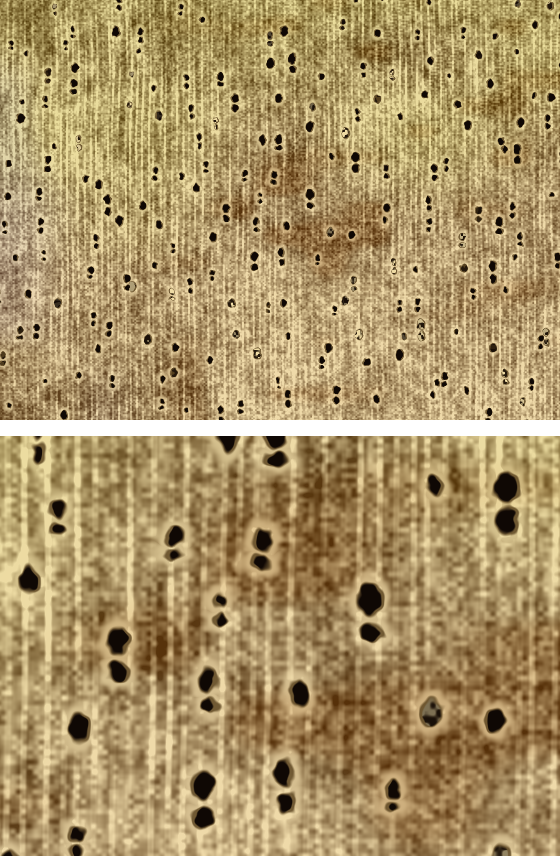
Top: the whole. Bottom: its middle third, enlarged.
Reproduce this texture procedurally as a WebGL 2 fragment shader.

```glsl
#version 300 es
precision highp float;
// End grain of a pale hardwood: fine upright rays, mottled fibres and dark paired pores.

#define RAY_COUNT 72.0      // rays per canvas height
#define RAY_STRENGTH 0.56
#define FIBRE_STRENGTH 0.50
#define GRAIN_STRENGTH 0.86
#define PATCH_STRENGTH 0.40
#define PORE_CELL 0.081     // spacing of pore groups
#define PORE_CHANCE 0.92
#define PAIR_CHANCE 0.50
#define PORE_SIZE 0.0098
#define DARK_WOOD vec3(0.41, 0.31, 0.15)
#define LIGHT_WOOD vec3(0.87, 0.80, 0.60)
#define PORE_BLACK vec3(0.06, 0.03, 0.015)

uniform vec2 u_resolution;
out vec4 fragColor;

float hash(vec2 p) {
    return fract(sin(dot(p, vec2(127.1, 311.7))) * 43758.5453);
}

float noise(vec2 p) {
    vec2 i = floor(p), f = fract(p);
    f = f * f * (3.0 - 2.0 * f);
    float low = mix(hash(i), hash(i + vec2(1, 0)), f.x);
    float high = mix(hash(i + vec2(0, 1)), hash(i + vec2(1, 1)), f.x);
    return mix(low, high, f.y);
}

float ellipse(vec2 p, vec2 radii) {
    return (length(p / radii) - 1.0) * min(radii.x, radii.y);
}

// x: distance to the nearest pore, y: how far it is filled, z: its seed, w: sideways position
vec4 pores(vec2 p) {
    vec4 nearest = vec4(1.0, 0.0, 0.0, 0.0);
    vec2 home = floor(p / PORE_CELL);
    for (int j = -1; j <= 1; j++)
    for (int i = -1; i <= 1; i++) {
        vec2 cell = home + vec2(i, j);
        if (hash(cell + 3.7) > PORE_CHANCE) continue;
        vec2 jitter = vec2(hash(cell + 11.3), hash(cell + 27.9));
        vec2 q = p - (cell + 0.04 + 0.92 * jitter) * PORE_CELL;
        float seed = hash(cell + 41.1);
        float size = PORE_SIZE * mix(0.55, 1.18, hash(cell + 53.3));
        vec2 radii = size * vec2(0.85, mix(0.9, 1.25, seed));
        float d = ellipse(q, radii);
        if (hash(cell + 67.7) < PAIR_CHANCE) {
            // partner below, parted from the first by a thin pale wall
            vec2 partner = radii * vec2(0.95, mix(0.5, 0.95, hash(cell + 71.9)));
            float gap = mix(0.0025, 0.006, hash(cell + 83.1));
            vec2 shift = vec2((seed - 0.5) * 0.004, -radii.y - partner.y - gap);
            d = min(d, ellipse(q - shift, partner));
        }
        float filled = smoothstep(0.74, 0.95, hash(cell + 97.3));
        if (d < nearest.x) nearest = vec4(d, filled, seed, q.x / radii.x);
    }
    return nearest;
}

// Thin, beaded pale lines, one per column
float rays(vec2 p) {
    float x = p.x * RAY_COUNT;
    float column = floor(x);
    float offset = abs(fract(x) - mix(0.3, 0.7, hash(vec2(column, 5.0))));
    float line = 1.0 - smoothstep(0.08, 0.27, offset);
    float presence = smoothstep(0.0, 0.9, noise(vec2(column * 3.1, p.y * 9.0)));
    float beads = 0.55 + 0.8 * noise(vec2(column * 7.3, p.y * 135.0));
    return line * (0.25 + 0.75 * presence) * beads;
}

vec3 wood(vec2 p, float poreDistance) {
    float patches = noise(p * vec2(3.0, 4.5) + 8.0) - 0.5;
    float mottle = noise(p * vec2(9.0, 16.0) + 31.0) - 0.5;
    float blotch = noise(p * vec2(24.0, 30.0) + 13.0) - 0.5;
    float clarity = mix(0.45, 1.2, noise(p * vec2(5.0, 6.0) + 50.0));
    float fibre = noise(vec2(p.x * 115.0, p.y * 19.0)) - 0.5;
    float coarse = noise(p * vec2(135.0, 120.0)) - 0.5;
    float fine = noise(p * vec2(235.0, 255.0) + 19.0) - 0.5;

    float tone = 0.61 + clarity * (RAY_STRENGTH * (rays(p) - 0.2) + FIBRE_STRENGTH * fibre);
    tone += GRAIN_STRENGTH * (0.5 * coarse + 0.8 * fine);
    tone += PATCH_STRENGTH * (patches + 0.75 * mottle + 0.6 * blotch);
    float halo = 1.0 - smoothstep(0.002, 0.011, poreDistance);
    tone = mix(tone, max(tone, 0.62) + 0.28, halo);
    vec3 colour = mix(DARK_WOOD, LIGHT_WOOD, clamp(tone, -0.12, 1.12));

    // olive towards the top, rosy below, with faint grey-violet stains on the left
    float olive = smoothstep(0.3, 1.0, p.y + 0.5 * patches);
    colour += mix(vec3(0.012, -0.004, 0.008), vec3(-0.008, 0.008, -0.045), olive);
    float russet = smoothstep(0.1, 0.45, -mottle - 0.3 * patches) * smoothstep(0.2, 0.7, p.x);
    colour -= russet * vec3(0.03, 0.06, 0.07);
    float stain = smoothstep(0.45, 0.85, noise(p * 4.0 + 77.0)) * smoothstep(0.7, 0.1, p.x);
    return colour + stain * vec3(-0.04, -0.03, 0.05);
}

void main() {
    vec2 p = gl_FragCoord.xy / u_resolution.y;
    float soft = max(0.0011, 0.5 / u_resolution.y);
    vec2 warped = p + vec2(0.006 * (noise(p * 6.0) - 0.5), 0.0);
    vec2 ragged = vec2(noise(p * 150.0), noise(p * 150.0 + 40.0)) - 0.5;
    vec4 pore = pores(p + 0.0045 * ragged);
    vec3 colour = wood(warped, pore.x);

    // brown rim, widest on one flank, around a black hollow
    float flank = smoothstep(0.0, 0.9, pore.w * sign(pore.z - 0.5));
    float rim = 1.0 - smoothstep(-soft, soft, pore.x - 0.0006);
    float hollow = 1.0 - smoothstep(-soft, soft, pore.x + 0.0006 + 0.0024 * flank);
    // crumbly deposits in the filled pores
    float crumbs = smoothstep(0.35, 0.6, noise(p * 170.0 + 60.0));
    vec3 deposit = mix(DARK_WOOD * 0.8, LIGHT_WOOD * 1.08, crumbs * step(0.4, pore.z));
    colour = mix(colour, DARK_WOOD * 0.9, rim * 0.85);
    colour = mix(colour, mix(PORE_BLACK, deposit, pore.y * (0.3 + 0.7 * crumbs)), hollow);
    fragColor = vec4(clamp(colour, 0.0, 1.0), 1.0);
}
```
